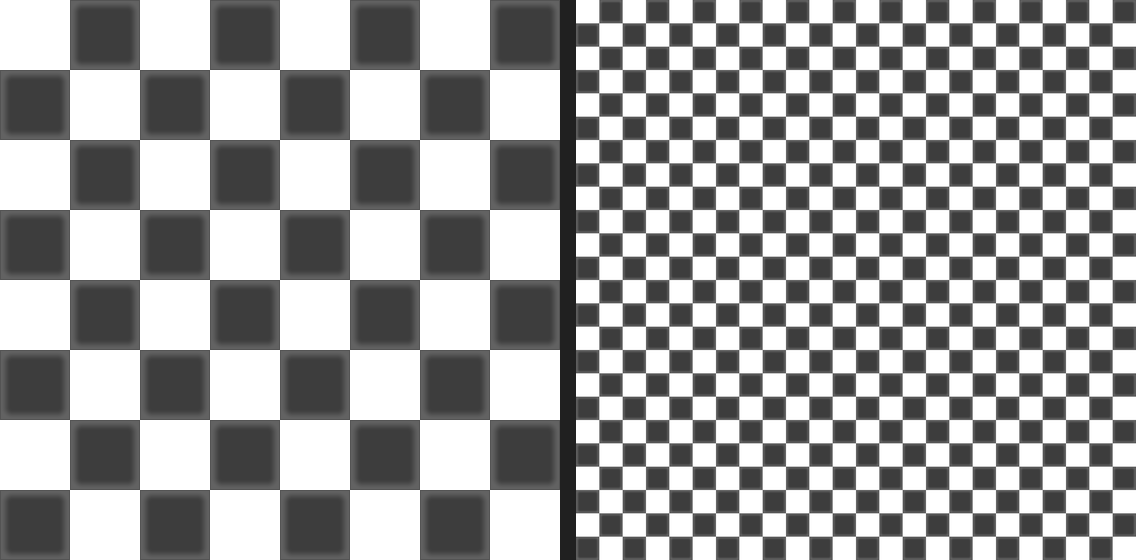
Left: one tile. Right: repeated 3 by 3.
Reproduce this pattern procedurally as a three.js fragment shader.

```glsl
// Checkerboard of white and charcoal squares, dark at the lower left.
// Each dark square is lit by a soft grey rim, shaded by its rounded-box depth,
// and closed by a thin darker outline.

#define CELLS 8.0          // squares across and up; even, so the board wraps
#define WHITE vec3(1.0)
#define CORE vec3(0.24)
#define RIM vec3(0.385)
#define OUTLINE vec3(0.33)
#define RIM_START 0.01     // lengths below are in squares
#define RIM_END 0.155
#define CORNER 0.18
#define LINE_WIDTH 0.016
#define SOFT 0.007

varying vec2 vUv;

// Depth inside a unit square with rounded corners; p is measured from its centre.
float roundedDepth(vec2 p, float radius) {
  vec2 q = abs(p) - 0.5 + radius;
  return radius - length(max(q, 0.0)) - min(max(q.x, q.y), 0.0);
}

void main() {
  vec2 grid = vUv * CELLS;
  vec2 cell = floor(grid);
  vec2 p = grid - cell - 0.5;
  float edge = 0.5 - max(abs(p.x), abs(p.y));

  // Dark square: glowing rim fading into the core, then the outline
  float fade = smoothstep(RIM_START, RIM_END, roundedDepth(p, CORNER));
  vec3 dark = mix(RIM, CORE, fade);
  float line = 1.0 - smoothstep(LINE_WIDTH - SOFT, LINE_WIDTH + SOFT, edge);
  dark = mix(dark, OUTLINE, line);

  // Alternating squares with a smoothed boundary
  float side = mod(cell.x + cell.y, 2.0) < 0.5 ? 1.0 : -1.0;
  float cover = smoothstep(-SOFT, SOFT, side * edge);
  gl_FragColor = vec4(mix(WHITE, dark, cover), 1.0);
}
```
